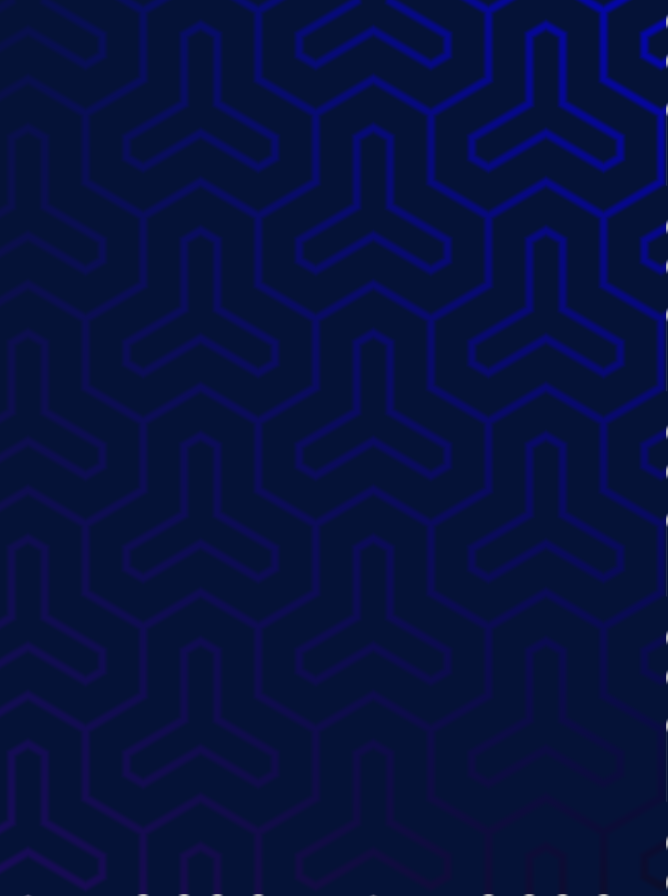
This pattern is drawn by a WebGL 2 fragment shader. Its source:

```glsl
#version 300 es
precision highp float;

uniform vec2 u_resolution;
out vec4 fragColor;

const float ROOT3 = 1.7320508;

// Level field of a three-armed cell: 1 on its rim, 0 along the arm axes.
float triHex(vec2 p) {
    p.x = abs(p.x);
    // Turn the lower arm into the upright one.
    if (p.y * ROOT3 < p.x)
        p = vec2(abs(0.5 * p.x + 0.5 * ROOT3 * p.y), 0.5 * ROOT3 * p.x - 0.5 * p.y);
    return max(p.x, 0.5 * p.x + 0.5 * ROOT3 * (p.y - 2.0 / ROOT3));
}

// Lowest level among the cells of the staggered lattice around p.
float lattice(vec2 p) {
    float level = 1e3;
    for (int i = 0; i < 2; i++) {
        float column = floor(p.x / 3.0) + float(i);
        float shift = ROOT3 * mod(column, 2.0);
        float row = floor((p.y - shift) / (2.0 * ROOT3));
        for (int j = 0; j < 2; j++) {
            vec2 center = vec2(3.0 * column, shift + 2.0 * ROOT3 * (row + float(j)));
            level = min(level, triHex(p - center));
        }
    }
    return level;
}

void main() {
    vec2 uv = gl_FragCoord.xy / u_resolution.y;
    vec2 st = gl_FragCoord.xy / u_resolution;
    float pixel = 1.0 / u_resolution.y;

    // Rim and inner contour of each cell, with soft flanks.
    float level = lattice((uv - vec2(0.4167, 0.5296)) * vec2(15.57, 15.115));
    float edge = min(abs(level - 1.0), abs(level - 0.289));
    float soft = max(0.056, 12.0 * pixel);
    float stroke = 1.0 - smoothstep(0.066 - soft, 0.066 + soft, edge);

    // Stroke colour drifts between the four corners.
    vec3 left = mix(vec3(0.11, 0.04, 0.36), vec3(0.03, 0.06, 0.28), sqrt(st.y));
    vec3 right = mix(vec3(0.04, 0.05, 0.16), vec3(0.02, 0.02, 0.68), st.y);
    vec3 color = mix(vec3(0.02, 0.07, 0.215), mix(left, right, st.x), stroke);

    // Pale nicks where strokes meet the right and bottom borders.
    float border = min(uv.y, u_resolution.x * pixel - uv.x);
    float nick = 1.0 - smoothstep(0.002 - 0.5 * pixel, 0.002 + 0.5 * pixel, border);
    color = mix(color, vec3(0.75), nick * stroke);

    fragColor = vec4(color, 1.0);
}
```
